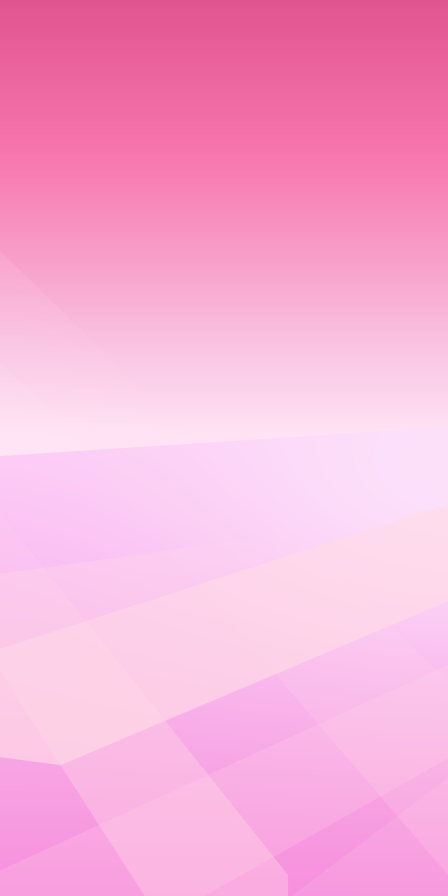
A Shadertoy shader for this background:

```glsl
// A pink dusk gradient above a pale, tilted floor crossed by translucent light bands.
// Both gradients are chains of colour stops; every band is a product of smooth
// half planes, blended over the floor with a warm tint and a glow at the right.

// Colour stops: rgb, then depth below the top edge (canvas is 1 wide, 2 deep)
const vec4 SKY[5] = vec4[5](
    vec4(0.88, 0.33, 0.56, 0.00), vec4(0.97, 0.46, 0.68, 0.34),
    vec4(0.97, 0.58, 0.76, 0.52), vec4(0.98, 0.77, 0.89, 0.78),
    vec4(1.00, 0.89, 0.96, 0.97));
const vec4 FLOOR[5] = vec4[5](
    vec4(0.99, 0.80, 0.965, 0.98), vec4(0.98, 0.74, 0.95, 1.25),
    vec4(0.975, 0.675, 0.91, 1.58), vec4(0.97, 0.61, 0.88, 1.82),
    vec4(0.97, 0.56, 0.87, 2.00));

const vec3 WARM_TINT = vec3(1.0, 0.86, 0.90);
const vec3 GLOW_COLOR = vec3(0.99, 0.88, 0.98);
const vec2 GLOW_CENTER = vec2(1.02, 1.04);
const vec2 GLOW_FALLOFF = vec2(2.5, 6.0);

// Edges: left point, right point
const vec4 HORIZON = vec4(0.0, 1.018, 1.0, 0.953);
const vec4 HAZE_TOP = vec4(0.0, 1.281, 0.651, 1.190);
const vec4 WIDE_TOP = vec4(0.0, 1.448, 1.0, 1.125);
const vec4 WIDE_BOTTOM = vec4(0.135, 1.708, 1.0, 1.342);
const vec4 WIDE_CAP = vec4(0.0, 1.690, 0.135, 1.708);
const vec4 LOW_TOP = vec4(0.0, 1.943, 1.0, 1.484);
const vec4 LOW_BOTTOM = vec4(0.456, 2.0, 1.0, 1.693);
const vec4 STRIPE_LEFT = vec4(0.135, 1.708, 0.323, 2.0);
const vec4 STRIPE_RIGHT = vec4(0.0, 1.146, 0.643, 1.953);
const vec4 PANE_LEFT = vec4(0.195, 1.016, 1.0, 1.953);
const vec4 PANE_RIGHT = vec4(0.456, 1.003, 1.0, 1.520);
const vec4 CORNER_EDGE = vec4(0.651, 2.0, 0.885, 1.823);
const vec4 RAY_UPPER = vec4(0.0, 0.56, 0.39, 0.94);
const vec4 RAY_LOWER = vec4(0.0, 0.81, 0.16, 0.96);
const float STRIPE_END = 0.643;

vec3 gradient(vec4 stops[5], float depth) {
    vec3 color = stops[0].rgb;
    for (int i = 1; i < 5; i++) {
        float t = clamp((depth - stops[i - 1].w) / (stops[i].w - stops[i - 1].w), 0.0, 1.0);
        color = mix(color, stops[i].rgb, t);
    }
    return color;
}

// Antialiased half plane: 1 below the edge, 0 above it
float below(vec2 p, vec4 edge) {
    vec2 along = normalize(edge.zw - edge.xy);
    float dist = dot(p - edge.xy, vec2(-along.y, along.x));
    return clamp(dist * iResolution.x + 0.5, 0.0, 1.0);
}

float between(vec2 p, vec4 upper, vec4 lower) {
    return below(p, upper) * (1.0 - below(p, lower));
}

void mainImage(out vec4 fragColor, in vec2 fragCoord) {
    vec2 uv = fragCoord / iResolution.xy;
    vec2 p = vec2(uv.x, 2.0 * (1.0 - uv.y));

    // Sky with two faint slanted rays
    vec3 sky = gradient(SKY, p.y);
    float rayFade = 1.0 - smoothstep(0.0, 0.45, p.x);
    float rays = 0.10 * below(p, RAY_UPPER) + 0.10 * below(p, RAY_LOWER);
    sky = mix(sky, vec3(1.0, 0.91, 0.96), rays * rayFade);

    // Floor and the glow at its far right
    vec3 ground = gradient(FLOOR, p.y);
    vec2 offset = p - GLOW_CENTER;
    ground = mix(ground, GLOW_COLOR, exp(-dot(offset * offset, GLOW_FALLOFF)));

    // Diagonal stripes, stronger towards the viewer
    float nearness = smoothstep(1.1, 1.75, p.y);
    float stripe = between(p, STRIPE_RIGHT, STRIPE_LEFT);
    stripe *= clamp((STRIPE_END - p.x) * iResolution.x + 0.5, 0.0, 1.0);
    ground = mix(ground, WARM_TINT, stripe * mix(0.10, 0.36, nearness));
    float pane = between(p, PANE_RIGHT, PANE_LEFT);
    ground = mix(ground, WARM_TINT, pane * mix(0.05, 0.20, nearness));

    // Long bands sweeping up to the right
    float haze = between(p, HAZE_TOP, WIDE_TOP) * (1.0 - smoothstep(0.25, 0.75, p.x));
    ground = mix(ground, WARM_TINT, 0.32 * haze);
    float wide = between(p, WIDE_TOP, WIDE_BOTTOM) * (1.0 - below(p, WIDE_CAP) * below(p, STRIPE_LEFT));
    ground = mix(ground, WARM_TINT, 0.65 * wide);
    ground = mix(ground, WARM_TINT, 0.20 * between(p, LOW_TOP, LOW_BOTTOM));
    ground = mix(ground, WARM_TINT, 0.13 * below(p, CORNER_EDGE));

    fragColor = vec4(mix(sky, ground, below(p, HORIZON)), 1.0);
}
```
